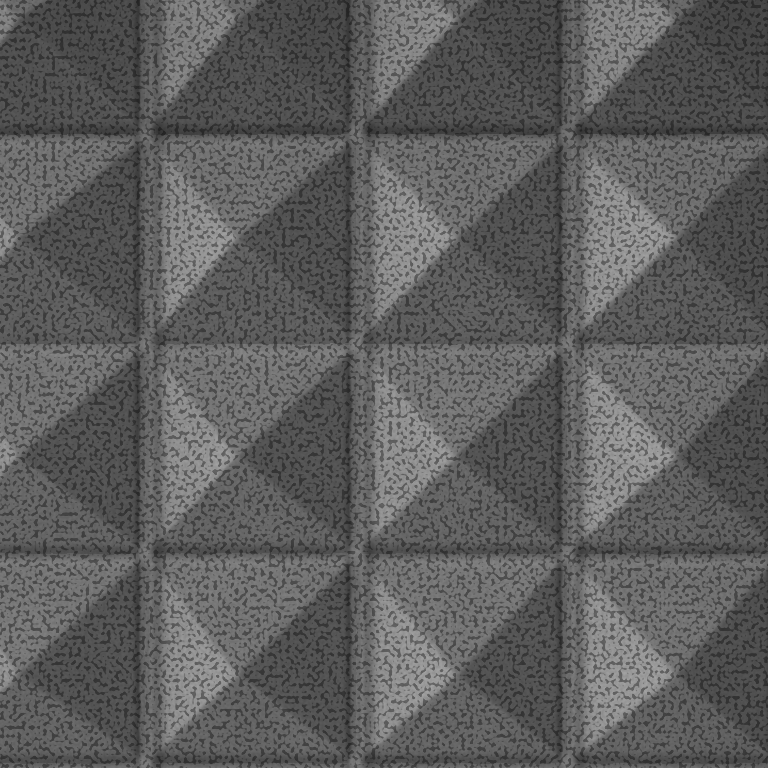
Reproduce this pattern procedurally as a three.js fragment shader.

```glsl
// Grey acoustic foam: a grid of speckled pyramids with pressed grooves between them.
varying vec2 vUv;

// Grid, in canvas units
const vec2 PERIOD = vec2(0.2747, 0.273);
const vec2 ORIGIN = vec2(0.1888, 0.006);
const vec2 APEX = vec2(0.43, 0.42);         // peak inside the first cell
const vec2 APEX_DRIFT = vec2(0.04, 0.042);  // parallax of the peak per cell
const float RIDGE_SHARPNESS = 45.0;

// Face greys: left, right, lower, upper
const vec4 FACE_GREY = vec4(0.56, 0.325, 0.395, 0.46);
const float GROOVE_GREY = 0.395;
const float NODE_GREY = 0.49;
const float RIDGE_GLOW = 0.07;

// Foam texture
const float SPECK_FREQ = 180.0;
const float SPECK_DEPTH = 0.36;
const float GRAIN_DEPTH = 0.10;
const float WOBBLE = 0.0022;

vec2 hashGradient(vec2 cell) {
  float h = fract(sin(dot(cell, vec2(127.1, 311.7))) * 43758.5);
  float angle = 6.28318 * h;
  return vec2(cos(angle), sin(angle));
}

float gradientNoise(vec2 p) {
  vec2 i = floor(p);
  vec2 f = fract(p);
  vec2 u = f * f * f * (f * (f * 6.0 - 15.0) + 10.0);
  vec2 e = vec2(0.0, 1.0);
  float a = dot(hashGradient(i), f);
  float b = dot(hashGradient(i + e.yx), f - e.yx);
  float c = dot(hashGradient(i + e.xy), f - e.xy);
  float d = dot(hashGradient(i + e.yy), f - e.yy);
  return mix(mix(a, b, u.x), mix(c, d, u.x), u.y);
}

float bell(float x, float width) {
  float t = x / width;
  return exp(-t * t);
}

// Shade of the four pyramid faces, blended softly along the ridges
float pyramidShade(vec2 grid) {
  vec2 cell = floor(grid);
  vec2 p = grid - cell;
  vec2 apex = APEX + APEX_DRIFT * cell;
  vec4 height = vec4(p.x / apex.x, (1.0 - p.x) / (1.0 - apex.x),
                     p.y / apex.y, (1.0 - p.y) / (1.0 - apex.y));
  float lowest = min(min(height.x, height.y), min(height.z, height.w));
  vec4 weight = exp((lowest - height) * RIDGE_SHARPNESS);
  weight /= dot(weight, vec4(1.0));
  float strongest = max(max(weight.x, weight.y), max(weight.z, weight.w));

  vec4 grey = FACE_GREY;
  grey.x += 0.06 * (height.x - 0.5) + 0.012 * cell.x;  // lit side brightens to its peak
  grey.z -= 0.05 * smoothstep(1.0, 3.0, cell.y);
  return dot(weight, grey) + RIDGE_GLOW * (1.0 - strongest);
}

// Pressed seams: a raised strip between two shadows, and a soft horizontal crease
float addGrooves(float shade, vec2 grid) {
  vec2 line = floor(grid + 0.5);
  vec2 d = (grid - line) * PERIOD;
  float creaseDepth = 0.18 + 0.11 * cos(2.1 * (line.y - 0.5));

  shade *= 1.0 - creaseDepth * bell(d.y - 0.003, 0.009);
  shade *= 1.0 + 0.06 * bell(d.y + 0.012, 0.006);
  shade *= 1.0 - 0.27 * bell(d.x - 0.015, 0.010);
  shade *= 1.0 - 0.24 * bell(d.x + 0.009, 0.005);
  float strip = smoothstep(0.009, 0.004, abs(d.x));
  shade = mix(shade, GROOVE_GREY, 0.85 * strip);
  return mix(shade, NODE_GREY, 0.8 * bell(length(d), 0.012));
}

// Dark pores, fine grain and broad mottling
float foamTexture(vec2 uv) {
  float pores = smoothstep(0.02, 0.27, gradientNoise(uv * SPECK_FREQ));
  float grain = gradientNoise(uv * SPECK_FREQ * 1.37 + 31.0);
  float mottle = gradientNoise(uv * 14.0 + 7.0);
  return (1.0 - SPECK_DEPTH * pores) * (1.0 + GRAIN_DEPTH * grain + 0.05 * mottle);
}

// Uneven light, falling off to the top and the right edge
float lighting(vec2 uv) {
  float top = smoothstep(0.65, 1.0, uv.y);
  float right = smoothstep(0.75, 1.0, uv.x);
  return 1.02 - 0.10 * top - 0.06 * right;
}

void main() {
  vec2 wobble = vec2(gradientNoise(vUv * 45.0), gradientNoise(vUv * 45.0 + 19.0));
  vec2 grid = (vUv + WOBBLE * wobble - ORIGIN) / PERIOD;
  float shade = addGrooves(pyramidShade(grid), grid);
  shade *= foamTexture(vUv) * lighting(vUv);
  gl_FragColor = vec4(vec3(shade), 1.0);
}
```
